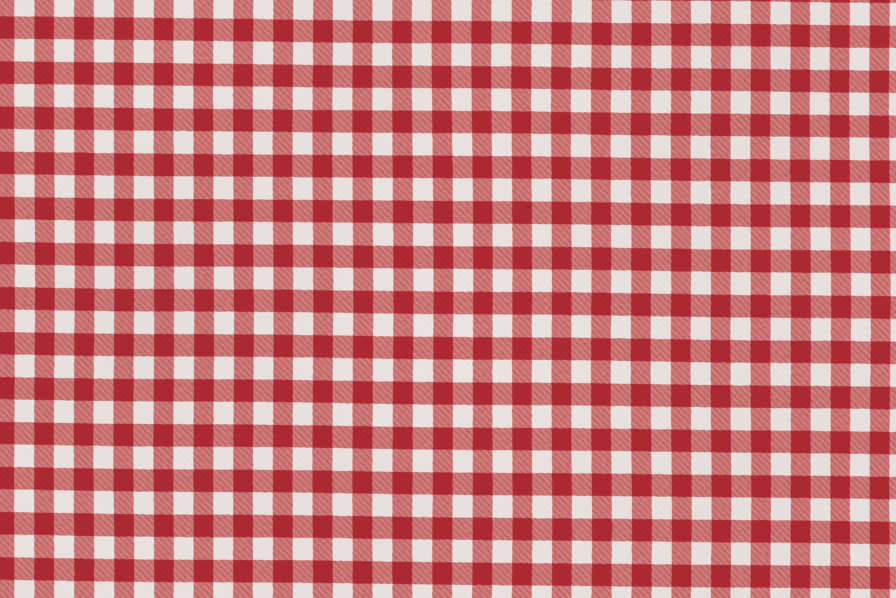
Give the GLSL for this texture, as a WebGL 1 fragment shader.

```glsl
precision highp float;
// Red and white gingham cloth with a fine twill weave and slightly tilted rows.

uniform vec2 u_resolution;

vec2 hashGradient(vec2 cell) {
  vec2 h = vec2(dot(cell, vec2(127.1, 311.7)), dot(cell, vec2(269.5, 183.3)));
  return fract(sin(h) * 43758.5) * 2.0 - 1.0;
}

float gradientNoise(vec2 p) {
  vec2 i = floor(p);
  vec2 f = p - i;
  vec2 u = f * f * f * (f * (f * 6.0 - 15.0) + 10.0);
  vec2 e = vec2(1.0, 0.0);
  float low = mix(dot(hashGradient(i), f),
                  dot(hashGradient(i + e.xy), f - e.xy), u.x);
  float high = mix(dot(hashGradient(i + e.yx), f - e.yx),
                   dot(hashGradient(i + e.xx), f - e.xx), u.x);
  return mix(low, high, u.y);
}

// Dyed stripes, half a repeat wide and centred on whole numbers
float stripe(float x, float blur) {
  float d = abs(fract(x + 0.5) - 0.5);
  return 1.0 - smoothstep(0.248 - blur, 0.248 + blur, d);
}

void main() {
  vec2 uv = gl_FragCoord.xy / u_resolution;
  vec2 repeats = vec2(22.52, 13.26);
  vec2 pixel = repeats / u_resolution;

  // Repeat coordinates, counted from the top left, with the tilt of the rows
  vec2 cloth = vec2(uv.x, 1.0 - uv.y) * repeats;
  cloth -= vec2(0.115, 0.61 + 0.21 * uv.x);

  // Hand-laid drift of the threads
  cloth.x += 0.05 * gradientNoise(uv * vec2(5.0, 3.0) + 7.0);
  cloth.y += 0.04 * gradientNoise(uv * vec2(4.0, 2.0) + 19.0);

  // Dyed warp and weft, with edges frayed by single threads
  vec2 fray = 0.015 * vec2(gradientNoise(cloth * vec2(2.0, 9.0)),
                           gradientNoise(cloth * vec2(9.0, 2.0) + 31.0));
  float warp = stripe(cloth.x + fray.x, 0.7 * pixel.x + 0.005);
  float weft = stripe(cloth.y + fray.y, 0.7 * pixel.y + 0.005);

  vec3 white = vec3(0.91, 0.88, 0.87);
  vec3 pink = vec3(0.79, 0.45, 0.45);
  vec3 red = vec3(0.67, 0.16, 0.20);

  // Diagonal twill, strongest where dyed and undyed threads cross
  float twill = sin(6.28318 * dot(cloth, vec2(6.0, -6.8)));
  float grain = gradientNoise(cloth * vec2(9.0, 10.2));
  float weave = 0.5 * twill + 0.6 * grain;
  pink += vec3(0.04, 0.085, 0.08) * weave;

  vec3 color = mix(mix(white, pink, warp), mix(pink, red, warp), weft);
  color += 0.012 * weave;

  // Soft unevenness of the light and dye
  color *= 1.0 + 0.02 * gradientNoise(uv * vec2(3.0, 2.0) + 43.0);
  gl_FragColor = vec4(color, 1.0);
}
```
